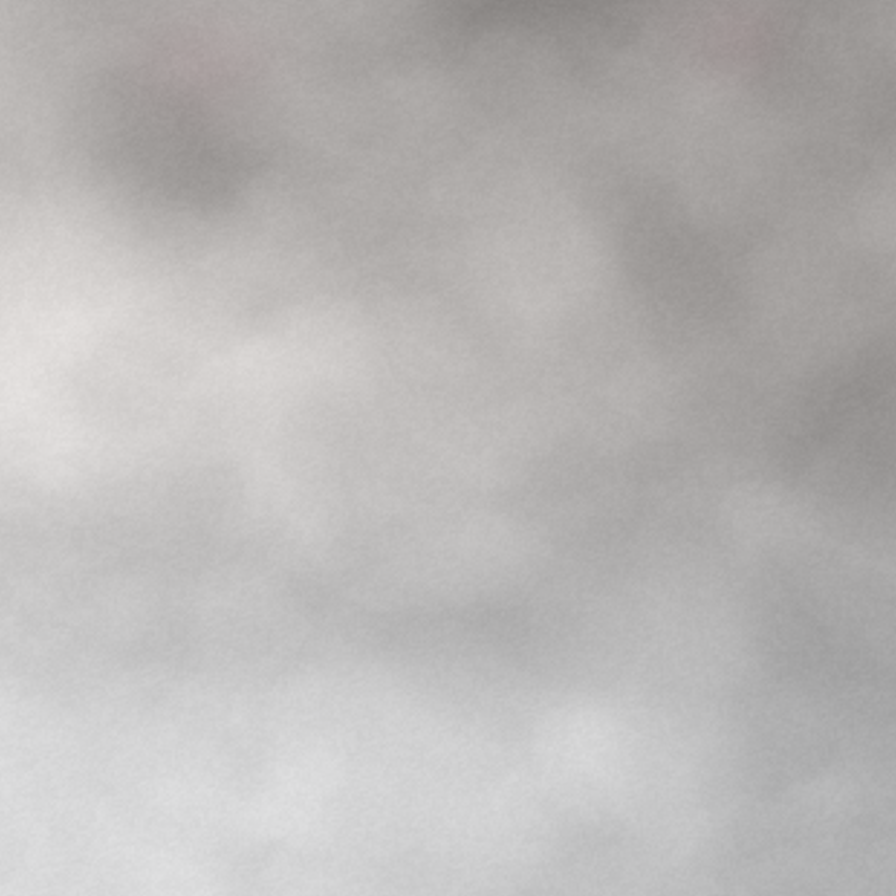
Reproduce this texture procedurally as a Shadertoy shader.

```glsl
const int PUFF_COUNT = 10;

// Each cloud puff: centre x, centre y, radius, brightness change
const vec4 PUFFS[PUFF_COUNT] = vec4[PUFF_COUNT](
    vec4(0.03, 0.65, 0.17, 0.10),
    vec4(0.22, 0.57, 0.18, 0.07),
    vec4(0.21, 0.87, 0.09, -0.10),
    vec4(0.95, 0.55, 0.11, -0.13),
    vec4(0.61, 1.01, 0.11, -0.11),
    vec4(0.38, 0.05, 0.17, 0.08),
    vec4(0.69, 0.17, 0.09, 0.08),
    vec4(0.82, 0.75, 0.17, -0.04),
    vec4(0.62, 0.70, 0.08, 0.06),
    vec4(0.52, 0.86, 0.15, -0.02)
);

float hash(vec2 cell) {
    vec3 p = fract(cell.xyx * 0.1031);
    p += dot(p, p.yzx + 33.33);
    return fract((p.x + p.y) * p.z);
}

// Smooth value noise in the range 0 to 1
float noise(vec2 p) {
    vec2 cell = floor(p);
    vec2 f = fract(p);
    vec2 blend = f * f * f * (f * (f * 6.0 - 15.0) + 10.0);
    float lower = mix(hash(cell), hash(cell + vec2(1.0, 0.0)), blend.x);
    float upper = mix(hash(cell + vec2(0.0, 1.0)), hash(cell + 1.0), blend.x);
    return mix(lower, upper, blend.y);
}

// Layered noise centred on zero
float cloudNoise(vec2 p, int octaves) {
    mat2 turn = mat2(0.8, 0.6, -0.6, 0.8);
    float sum = 0.0;
    float weight = 0.5;
    for (int i = 0; i < octaves; i++) {
        sum += weight * (noise(p) - 0.5);
        p = turn * p * 2.03 + 17.3;
        weight *= 0.47;
    }
    return sum;
}

// Soft round falloff, wider than it is tall
float softSpot(vec2 p, vec2 centre, float radius) {
    vec2 d = (p - centre) * vec2(0.85, 1.1) / radius;
    return exp(-dot(d, d));
}

float puffTone(vec2 p) {
    float tone = 0.0;
    for (int i = 0; i < PUFF_COUNT; i++) {
        tone += PUFFS[i].w * softSpot(p, PUFFS[i].xy, PUFFS[i].z);
    }
    return tone;
}

// Fine paper grain, slightly slanted
float paperGrain(vec2 p) {
    vec2 slanted = vec2(p.x + 0.4 * p.y, p.y - 0.4 * p.x);
    return noise(slanted * vec2(150.0, 210.0)) + noise(p * 310.0 + 40.0) - 1.0;
}

// Warm grey in the dark upper part, near neutral at the bottom
vec3 tintGrey(float tone, float height) {
    vec3 warm = vec3(0.012, -0.002, -0.010);
    vec3 cool = vec3(-0.001, 0.0, 0.003);
    return vec3(tone) + mix(cool, warm, smoothstep(0.1, 0.7, height));
}

void mainImage(out vec4 fragColor, in vec2 fragCoord) {
    vec2 uv = fragCoord / iResolution.xy;

    // Bend the puffs so their outlines become irregular
    vec2 bend = vec2(cloudNoise(uv * 5.0 + 3.0, 4), cloudNoise(uv * 5.0 + 29.0, 4));
    vec2 drifted = uv + 0.13 * bend;

    // Broad light to dark sweep with clouds on top
    float tone = 0.819 - 0.105 * uv.x - 0.11 * uv.y;
    tone += puffTone(drifted);
    tone += 0.16 * cloudNoise(drifted * vec2(5.5, 7.0) + 11.0, 4);
    tone += 0.0195 * paperGrain(uv);

    // Faint pink stains along the top
    vec3 color = tintGrey(tone, uv.y);
    float stain = softSpot(drifted, vec2(0.24, 0.95), 0.06)
                + softSpot(drifted, vec2(0.80, 0.98), 0.06);
    color += stain * vec3(0.014, -0.010, -0.003);

    fragColor = vec4(clamp(color, 0.0, 1.0), 1.0);
}
```
